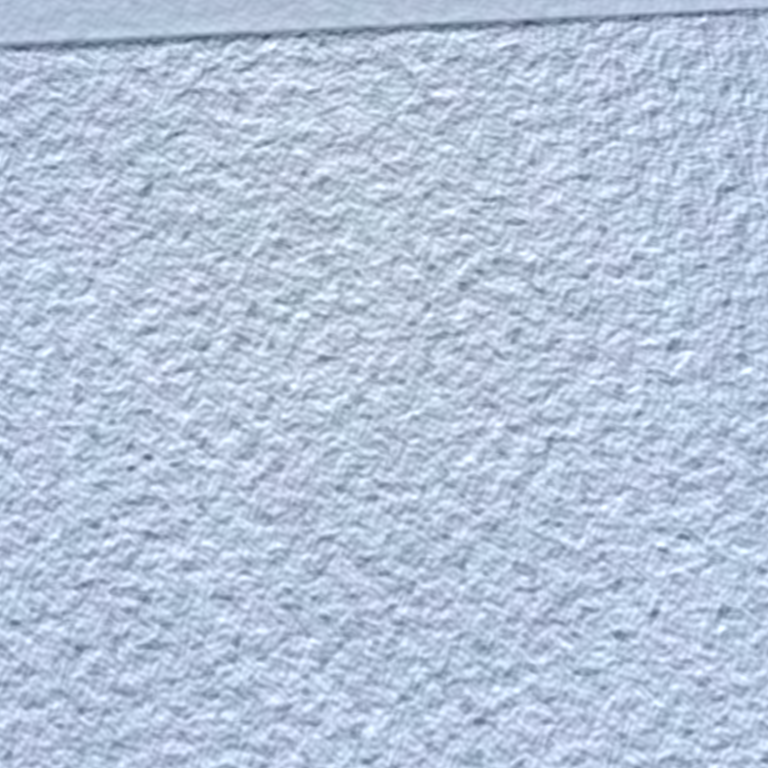
Reproduce this texture procedurally as a WebGL 2 fragment shader.

```glsl
#version 300 es
precision highp float;
// Rough pale-blue stucco wall under a smooth, slightly tilted ledge.

uniform vec2 u_resolution;
out vec4 fragColor;

// Pseudo-random unit vector for a lattice cell
vec2 hashGradient(vec2 cell) {
    vec3 q = fract(cell.xyx * vec3(0.1031, 0.1030, 0.0973));
    q += dot(q, q.yzx + 33.33);
    float angle = 6.2832 * fract((q.x + q.y) * q.z);
    return vec2(cos(angle), sin(angle));
}

float gradientNoise(vec2 p) {
    vec2 i = floor(p), f = fract(p);
    vec2 u = f * f * f * (f * (f * 6.0 - 15.0) + 10.0);
    float a = dot(hashGradient(i), f);
    float b = dot(hashGradient(i + vec2(1, 0)), f - vec2(1, 0));
    float c = dot(hashGradient(i + vec2(0, 1)), f - vec2(0, 1));
    float d = dot(hashGradient(i + vec2(1, 1)), f - vec2(1, 1));
    return mix(mix(a, b, u.x), mix(c, d, u.x), u.y);
}

// Plaster height: warped lumps from coarse to fine
float plasterHeight(vec2 p) {
    p += 0.004 * vec2(gradientNoise(p * 31.0), gradientNoise(p * 31.0 + 57.0));
    float height = 0.0, amplitude = 0.75;
    vec2 q = p * vec2(30.0, 35.0);
    for (int octave = 0; octave < 3; octave++) {
        height += amplitude * gradientNoise(q);
        q = mat2(0.98, 0.17, -0.17, 0.98) * q * 1.95 + 19.7;
        amplitude *= 0.76;
    }
    return height;
}

void main() {
    vec2 uv = gl_FragCoord.xy / u_resolution;

    // Grains grow slightly toward the bottom
    vec2 p = uv * vec2(1.0, 0.9 + 0.1 * uv.y) + 3.0;

    // Light comes from above, more sideways in the upper right
    float side = smoothstep(0.55, 1.0, uv.x) * smoothstep(0.25, 0.9, uv.y);
    vec2 light = 0.0031 * normalize(mix(vec2(-0.25, 1.0), vec2(-0.9, 0.7), side));
    float relief = plasterHeight(p - light) - plasterHeight(p + light);

    // Scattered shadowed pits, soft blotches and broad tone drift
    float pits = smoothstep(0.15, 0.5, gradientNoise(p * vec2(44.0, 66.0) + 11.0));
    float blotch = gradientNoise(p * vec2(36.0, 50.0) + 31.0);
    float drift = gradientNoise(uv * 3.0 + 5.0) + gradientNoise(uv * 9.0 + 2.0);
    float wall = 0.785 + 0.33 * relief - 0.13 * pits + 0.06 * blotch + 0.03 * drift;

    // Smooth ledge with a lit lip and a dark shadow line below it
    float above = uv.y - (0.938 + 0.049 * uv.x);
    float ledge = 0.755 + 0.1 * relief + 0.04 * gradientNoise(p * 70.0);
    ledge += 0.05 * smoothstep(0.022, 0.01, above);
    float tone = mix(wall, ledge, smoothstep(-0.002, 0.004, above));
    float thickness = mix(0.011, 0.008, uv.x);
    float shadow = smoothstep(thickness, 0.001, abs(above + 0.001));
    tone -= shadow * (0.28 + 0.06 * gradientNoise(vec2(uv.x * 24.0, 4.5)));

    // Cool tint, greyer in the upper middle and bluer near the borders
    float grey = exp(-7.0 * dot(uv - vec2(0.45, 0.68), uv - vec2(0.45, 0.68)));
    vec3 tint = mix(vec3(-0.066, -0.003, 0.096), vec3(-0.05, 0.004, 0.072), grey);
    tint += vec3(0.02, -0.008, 0.008) * gradientNoise(uv * 12.0);
    fragColor = vec4(clamp(tone + tint, 0.0, 1.0), 1.0);
}
```
